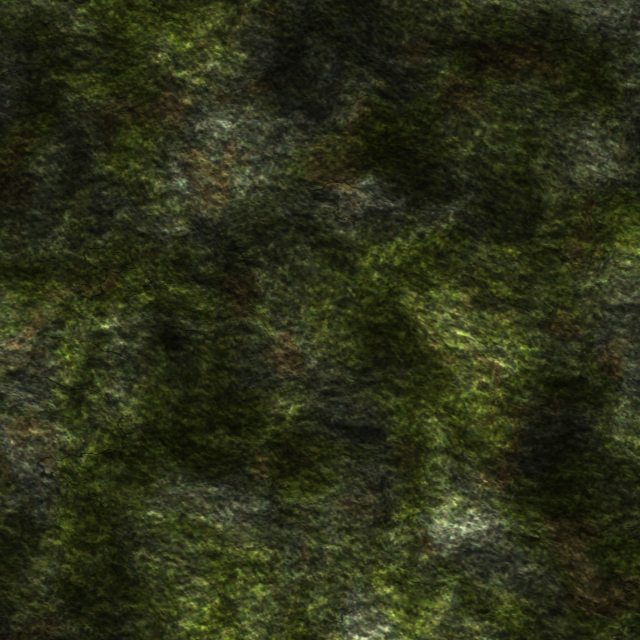
This texture is drawn by a Shadertoy shader. Its source:

```glsl
// Dark, damp rock overgrown with moss: warped cloudy noise sets light and shade,
// a second field mixes grey stone with green moss, and slanted fine noise adds
// side-lit relief, gritty grain and a few broken cracks.

float hash(vec2 p) {
    return fract(sin(dot(p, vec2(127.1, 311.7))) * 43758.5453);
}

float noise(vec2 p) {
    vec2 cell = floor(p), f = fract(p);
    f = f * f * f * (f * (f * 6.0 - 15.0) + 10.0);
    float low = mix(hash(cell), hash(cell + vec2(1, 0)), f.x);
    float high = mix(hash(cell + vec2(0, 1)), hash(cell + vec2(1, 1)), f.x);
    return mix(low, high, f.y);
}

// Layered noise centred on zero; each octave is turned to hide the lattice.
float fbm(vec2 p, int octaves) {
    float sum = 0.0, weight = 0.5;
    for (int i = 0; i < octaves; i++) {
        sum += weight * (noise(p) - 0.5);
        p = mat2(1.6, 1.2, -1.2, 1.6) * p + 17.3;
        weight *= 0.54;
    }
    return sum;
}

void mainImage(out vec4 fragColor, in vec2 fragCoord) {
    vec2 uv = fragCoord / iResolution.y;
    vec2 warp = vec2(fbm(uv * 6.0 + 3.7, 4), fbm(uv * 6.0 + 41.2, 4));
    vec2 p = uv + 0.16 * warp;

    // Surface coordinates: features are flattened and fall gently to the right
    vec2 surface = mat2(0.95, 0.31, -0.31, 0.95) * (uv + 0.03 * warp);
    surface = vec2(dot(uv + 0.03 * warp, vec2(0.95, -0.31)),
                   dot(uv + 0.03 * warp, vec2(0.31, 0.95)) * 1.5);

    // Broad clouds of light, smaller patches, and relief lit from above
    float clouds = fbm(p * 6.5 + 8.0, 6);
    float patches = fbm(p * 19.0 + 60.0, 4);
    vec2 bump = surface * 42.0;
    float relief = fbm(bump, 4) - fbm(bump + vec2(-0.15, 0.4), 4);
    float grain = noise(surface * 125.0) + noise(surface.yx * 230.0 + 9.0) - 1.0;

    // Thin cracks that show only in some darker places
    float ridge = abs(fbm(surface * vec2(7.0, 9.0) + 25.0, 5));
    float crack = 1.0 - smoothstep(0.0, 0.016, ridge);
    crack *= smoothstep(0.02, 0.14, fbm(uv * 7.0 + 90.0, 3));

    float exposure = 2.3 * clouds + 1.1 * patches + 1.3 * relief + 0.62 * grain;
    float tone = 0.178 * exp(exposure - 0.55 * crack);

    // Hue: saturated moss, greyer stone, and sparse rusty earth
    float bare = 0.5 + 2.2 * fbm(p * 9.0 + 130.0, 5) + 0.6 * clouds
               + 0.35 * (noise(surface * 90.0 + 33.0) - 0.5);
    vec3 moss = vec3(0.87, 1.0, 0.30);
    vec3 stone = vec3(0.95, 1.0, 0.75);
    vec3 hue = mix(moss, stone, clamp(bare, 0.0, 1.0));
    float rust = smoothstep(0.08, 0.26, fbm(p * 11.0 + 210.0, 5));
    hue = mix(hue, vec3(1.12, 0.92, 0.50), 0.65 * rust);
    hue.r += 0.16 * (noise(surface * 105.0 + 71.0) - 0.5);

    fragColor = vec4(clamp(tone * hue, 0.0, 1.0), 1.0);
}
```
